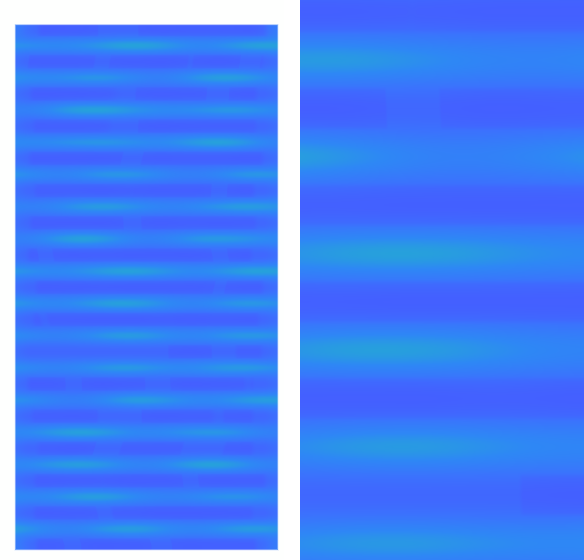
Left: the whole. Right: its middle third, enlarged.
Reproduce this pattern procedurally as a Shadertoy shader.

```glsl
// A tall blue panel on white, crossed by sixteen soft glowing bands.
// A cosine profile gives the bands, row noise varies their glow, and
// thresholded noise cuts flat darker patches into the gaps between them.

float hash(vec2 p) {
    return fract(sin(dot(p, vec2(127.1, 311.7))) * 43758.5453);
}

// Smooth noise along x, independent for each row
float rowNoise(float x, float row) {
    float cell = floor(x), f = fract(x);
    f = f * f * (3.0 - 2.0 * f);
    return mix(hash(vec2(cell, row)), hash(vec2(cell + 1.0, row)), f);
}

// Violet blue through azure to a cyan highlight
vec3 heatRamp(float t) {
    vec3 col = mix(vec3(0.27, 0.365, 1.0), vec3(0.23, 0.45, 0.99), clamp(t / 0.5, 0.0, 1.0));
    col = mix(col, vec3(0.18, 0.53, 0.96), clamp((t - 0.5) / 0.4, 0.0, 1.0));
    return mix(col, vec3(0.15, 0.63, 0.86), clamp((t - 0.9) / 0.3, 0.0, 1.0));
}

void mainImage(out vec4 fragColor, in vec2 fragCoord) {
    // Panel coordinates: 0 to 1 across, 0 to 1 from the top down
    vec2 p = fragCoord / iResolution.y - vec2(0.2617, 0.487);
    vec2 halfSize = vec2(0.2344, 0.4688);
    vec2 uv = vec2(0.5, 0.5) + vec2(0.5, -0.5) * p / halfSize;

    // Sixteen bands, with a dark gap beyond the first and the last
    float phase = clamp((uv.y - 0.0396) * 16.29, -0.5, 15.499);
    float band = floor(phase + 0.5);
    float gap = floor(phase);
    float profile = 0.5 + 0.5 * cos(6.28318 * phase);

    // Two broad bright spots along each band, shifted from row to row
    float shift = hash(vec2(band, 4.7));
    float spots = 0.5 + 0.5 * cos(6.28318 * (uv.x * 2.0 - 0.45 - 0.5 * shift));
    float glow = 0.48 + 0.16 * spots + 0.22 * rowNoise(uv.x * 4.0, band + 31.0);
    float level = 0.24 + glow * profile + 0.12 * spots * pow(profile, 6.0);

    // Flat dark patches with slanted, irregular ends
    float across = fract(phase) - 0.5;
    float slant = (hash(vec2(gap, 9.3)) - 0.5) * 0.08 * across;
    float n = rowNoise((uv.x + slant) * 9.0, gap + 57.0);
    float sideGap = min(uv.x, 1.0 - uv.x);
    float patchMask = smoothstep(0.30, 0.34, n + 0.12 * hash(vec2(gap, 2.1)));
    patchMask *= smoothstep(0.24, 0.17, abs(across));
    patchMask *= smoothstep(0.03, 0.06, sideGap - 0.06 * hash(vec2(gap, step(0.5, uv.x))));
    level -= patchMask * (0.13 + 0.06 * n);

    // Lighter sides and corners
    level += 0.16 * smoothstep(0.06, 0.0, sideGap) * (1.0 - profile);
    vec2 corner = vec2(sideGap, 2.0 * min(uv.y, 1.0 - uv.y));
    level += 0.28 * smoothstep(0.11, 0.0, length(corner)) * (1.0 - profile);

    // Soft-edged panel over the white ground
    vec2 d = abs(p) - halfSize;
    float inside = smoothstep(0.002, -0.002, max(d.x, d.y));
    fragColor = vec4(mix(vec3(0.995, 1.0, 0.995), heatRamp(level), inside), 1.0);
}
```
